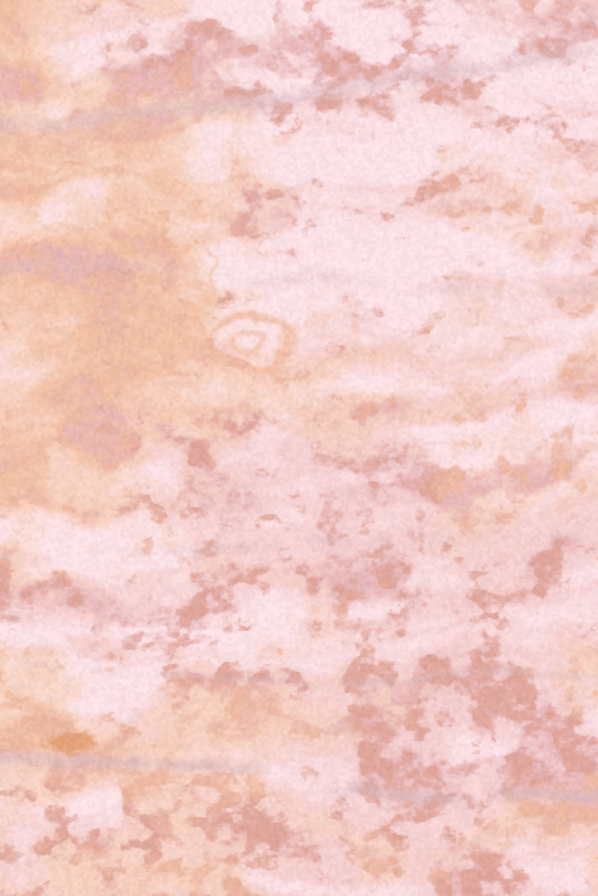
Give the GLSL for this texture, as a Shadertoy shader.

```glsl
// Draws pink and peach marble with soft horizontal streaks, rusty specks and thin mauve veins.

const vec3 PALE  = vec3(0.985, 0.885, 0.905);
const vec3 PINK  = vec3(0.960, 0.815, 0.820);
const vec3 PEACH = vec3(0.965, 0.815, 0.740);
const vec3 AMBER = vec3(0.935, 0.725, 0.605);
const vec3 ROSE  = vec3(0.900, 0.705, 0.725);
const vec3 RUST  = vec3(0.870, 0.630, 0.570);
const vec3 MAUVE = vec3(0.850, 0.725, 0.750);

const vec2 CLOUD_SCALE  = vec2(4.0, 8.0);
const vec2 STREAK_SCALE = vec2(3.5, 19.0);
const vec2 MOTTLE_SCALE = vec2(17.0, 24.0);
const vec2 SPECK_SCALE  = vec2(52.0, 64.0);
const float WARP = 0.06;
const float GRAIN = 0.045;
const vec2 ROSETTE = vec2(0.275, 0.625);
const vec2 LENS = vec2(0.080, 0.171);

// Each vein: height at the left, slope, thickness, strength
const vec4 VEINS[5] = vec4[5](
    vec4(0.150, -0.055, 0.007, 0.65),
    vec4(0.252, -0.020, 0.004, 0.35),
    vec4(0.385,  0.020, 0.006, 0.30),
    vec4(0.695, -0.020, 0.008, 0.40),
    vec4(0.860,  0.120, 0.010, 0.50));

vec3 hash3(vec2 p) {
    vec3 q = fract(p.xyx * vec3(0.1031, 0.1030, 0.0973));
    q += dot(q, q.yxz + 33.33);
    return fract((q.xxy + q.yzz) * q.zyx);
}

// Smooth cellular noise: scattered points blend their random values
float cellNoise(vec2 p) {
    vec2 cell = floor(p), local = p - cell;
    float sum = 0.0, weights = 0.0;
    for (int y = -1; y <= 1; y++)
    for (int x = -1; x <= 1; x++) {
        vec2 offset = vec2(x, y);
        vec3 rnd = hash3(cell + offset + 100.0);
        vec2 d = offset + rnd.xy - local;
        float w = exp(-8.0 * dot(d, d));
        sum += w * rnd.z;
        weights += w;
    }
    return sum / weights;
}

float layered(vec2 p) {
    float sum = 0.0, amp = 0.533;
    for (int i = 0; i < 4; i++) {
        sum += amp * cellNoise(p);
        p = mat2(1.98, 0.16, -0.16, 1.98) * p + 17.3;
        amp *= 0.5;
    }
    return sum;
}

float bell(float x, float centre, float width) {
    float d = (x - centre) / width;
    return exp(-d * d);
}

float blot(vec2 p, vec2 centre, vec2 size) {
    vec2 d = (p - centre) / size;
    return exp(-dot(d, d));
}

void mainImage(out vec4 fragColor, in vec2 fragCoord) {
    vec2 p = fragCoord / iResolution.y;
    vec2 warp = vec2(layered(p * 6.0), layered(p * 6.0 + 41.0)) - 0.5;
    vec2 flow = p + WARP * warp;

    float cloud  = layered(flow * CLOUD_SCALE + 7.0);
    float streak = layered(flow * STREAK_SCALE + 23.0);
    float mottle = layered(flow * MOTTLE_SCALE + 3.0);
    float speck  = layered(p * SPECK_SCALE + 11.0);

    // Pale and pink ground in streaks
    float pink = streak * 0.65 + mottle * 0.35 + 0.05 * (0.5 - p.y);
    vec3 color = mix(PALE, PINK, smoothstep(0.34, 0.58, pink));

    // Peach clouds, warmest on the left
    float halo = blot(flow, vec2(0.20, 0.65), vec2(0.19, 0.12));
    float warm = cloud * 0.45 + mottle * 0.3 + streak * 0.25
               + 0.22 * (0.30 - p.x) + 0.10 * halo;
    color = mix(color, PEACH, 0.9 * smoothstep(0.41, 0.60, warm));
    color = mix(color, AMBER, 0.75 * smoothstep(0.56, 0.72, warm));
    color = mix(color, AMBER, 0.6 * halo * bell(cloud, 0.50, 0.025));

    // Rose patches along the upper diagonal, middle and foot
    float rosy = 0.9 * bell(flow.y, 0.91 + 0.08 * p.x, 0.05)
               + blot(flow, vec2(0.50, 0.47), vec2(0.16, 0.030))
               + blot(flow, vec2(0.42, 0.35), vec2(0.06, 0.025))
               + blot(flow, vec2(0.08, 0.31), vec2(0.12, 0.050))
               + 0.9 * blot(flow, vec2(0.62, 0.15), vec2(0.20, 0.040));
    float rose = mottle * 0.45 + streak * 0.3 + speck * 0.25 + 0.13 * rosy;
    color = mix(color, ROSE, 0.85 * smoothstep(0.52, 0.70, rose));

    // Rusty specks, denser towards the foot
    float dense = 0.05 * smoothstep(0.55, 0.05, p.y) + 0.04 * rosy;
    float rust = speck * 0.5 + mottle * 0.35 + streak * 0.15 + dense;
    color = mix(color, mix(RUST, AMBER, smoothstep(0.4, 0.6, cloud)),
                0.75 * smoothstep(0.56, 0.72, rust));

    // Thin wavering veins that fade in and out
    for (int i = 0; i < 5; i++) {
        vec4 v = VEINS[i];
        float height = v.x + v.y * p.x + 0.008 * sin(p.x * 9.0 + float(i) * 2.1);
        float line = bell(p.y + 0.025 * warp.y, height, v.z);
        color = mix(color, MAUVE, v.w * line * smoothstep(0.25, 0.6, mottle));
    }

    // Curled rosette and a small amber lens
    float radius = length((flow - ROSETTE) * vec2(0.85, 1.25)) + 0.035 * (mottle - 0.5);
    color = mix(color, PALE, 0.5 * smoothstep(0.042, 0.030, radius));
    float rings = bell(radius, 0.040, 0.006) + 0.8 * bell(radius, 0.015, 0.005);
    color = mix(color, AMBER, 0.7 * rings);
    float lens = length((p - LENS) / vec2(0.036, 0.014)) + 0.9 * (speck - 0.5);
    color = mix(color, AMBER * vec3(0.95, 0.86, 0.75), 0.85 * smoothstep(1.05, 0.65, lens));

    // Fine stone grain
    color += GRAIN * (cellNoise(p * 260.0) - 0.5);
    fragColor = vec4(clamp(color, 0.0, 1.0), 1.0);
}
```
